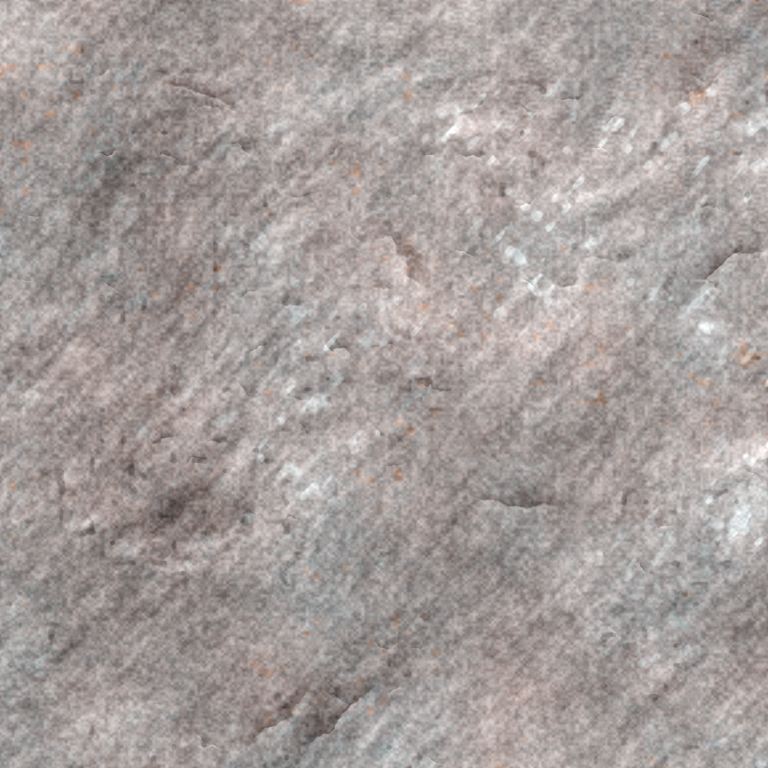
Write a three.js fragment shader that draws this texture.

```glsl
// Weathered grey rock face: layered value noise gives tone, slope shading and grain,
// scattered ledges cast soft shadows above a bright broken rim,
// and thresholded noise adds pale chips, dark pits and rusty specks.
varying vec2 vUv;

float hash(vec2 p) {
  return fract(sin(dot(p, vec2(127.1, 311.7))) * 43758.5453);
}

float noise(vec2 p) {
  vec2 cell = floor(p);
  vec2 f = fract(p);
  f = f * f * (3.0 - 2.0 * f);
  float low = mix(hash(cell), hash(cell + vec2(1.0, 0.0)), f.x);
  float high = mix(hash(cell + vec2(0.0, 1.0)), hash(cell + vec2(1.0, 1.0)), f.x);
  return mix(low, high, f.y);
}

mat2 rotation(float a) {
  return mat2(cos(a), sin(a), -sin(a), cos(a));
}

float fbm(vec2 p) {
  float sum = 0.0;
  float amp = 0.5;
  for (int i = 0; i < 5; i++) {
    sum += amp * noise(p);
    p = rotation(0.6) * p * 2.03 + 17.3;
    amp *= 0.5;
  }
  return sum;
}

// Rough surface height, pulled out along the rising diagonal
float height(vec2 p) {
  vec2 q = rotation(-0.8) * p;
  return fbm(q * vec2(6.0, 10.0) + 1.2 * noise(p * 5.0 + 8.0));
}

// Scattered broken ledges: x is the shadow above each edge, y the lit rim below
vec2 ledges(vec2 p, float grid, float share) {
  vec2 g = p * grid;
  vec2 home = floor(g);
  float wobble = (fbm(g * 2.5 + 40.0) - 0.48) * 0.55;
  float soft = 0.008 + 0.0012 * grid;
  vec2 result = vec2(0.0);
  for (int j = -1; j <= 1; j++) {
    for (int i = -1; i <= 1; i++) {
      vec2 id = home + vec2(float(i), float(j));
      float present = step(hash(id + grid), share);
      float size = hash(id + 3.7);
      vec2 center = id + 0.2 + 0.6 * vec2(hash(id + 11.3), hash(id + 23.9));
      vec2 q = rotation((hash(id + 5.1) - 0.4) * 1.5) * (g - center);
      q.y += wobble + (hash(id + 7.7) - 0.5) * 2.0 * q.x * q.x;
      float along = 1.0 - smoothstep(0.05, 0.25 + 0.3 * size, abs(q.x));
      float above = smoothstep(-soft, soft, q.y);
      float shadow = above * exp(-max(q.y, 0.0) / (0.04 + 0.13 * size * size));
      float rim = (1.0 - above) * exp(min(q.y, 0.0) / 0.07);
      result = max(result, present * along * vec2(shadow, rim));
    }
  }
  return result * smoothstep(0.15, 0.6, noise(g * 4.0 + 60.0));
}

void main() {
  vec2 p = vUv;
  vec2 streaked = rotation(-0.85) * p;
  float patches = fbm(p * 5.0 + 3.0);
  float rough = smoothstep(0.42, 0.62, fbm(p * 6.0 + 31.0));

  // Broad tone and relief lit from above
  float tone = 0.637 + 0.36 * (patches - 0.48);
  float slope = height(p) - height(p + vec2(-0.005, 0.010));
  tone += slope * (0.55 + 0.55 * rough);

  // Diagonal scratches and fine mineral grain
  tone += 0.11 * (noise(streaked * vec2(35.0, 120.0)) - 0.5);
  tone += 0.14 * (noise(p * 165.0 + 5.0) - 0.5);
  tone += 0.13 * (noise(p * 290.0 + 9.0) - 0.5);

  // Large ledges and clusters of small cracks
  vec2 large = ledges(p, 5.0, 0.55);
  vec2 small = ledges(p + 2.0, 17.0, 0.5) * (0.25 + 0.75 * rough);
  tone += dot(large, vec2(-0.20, 0.11)) + dot(small, vec2(-0.19, 0.12));

  // Pale chips and dark pits gather where the face is rough
  float chips = smoothstep(0.68, 0.90, noise(streaked * vec2(55.0, 95.0) + 70.0));
  float pits = smoothstep(0.80, 0.95, noise(p * 75.0 + 90.0));
  tone += chips * (0.03 + 0.13 * rough * smoothstep(0.45, 0.60, patches));
  tone -= pits * (0.04 + 0.10 * rough);

  // Warm grey, cooler in places, browner in the shadows
  float warmth = 1.0 + 3.0 * (fbm(p * 9.0 + 50.0) - 0.48) + 0.9 * (noise(p * 140.0) - 0.5);
  warmth += 0.8 * large.x - 1.0 * chips * rough;
  vec3 color = tone + vec3(0.022, -0.007, -0.015) * warmth;

  // Rusty specks
  float rust = smoothstep(0.78, 0.92, noise(p * vec2(60.0, 80.0) + 130.0));
  rust *= smoothstep(0.48, 0.64, fbm(p * 8.0 + 77.0));
  color += rust * vec3(0.05, -0.03, -0.08);

  gl_FragColor = vec4(clamp(color, 0.0, 1.0), 1.0);
}
```
